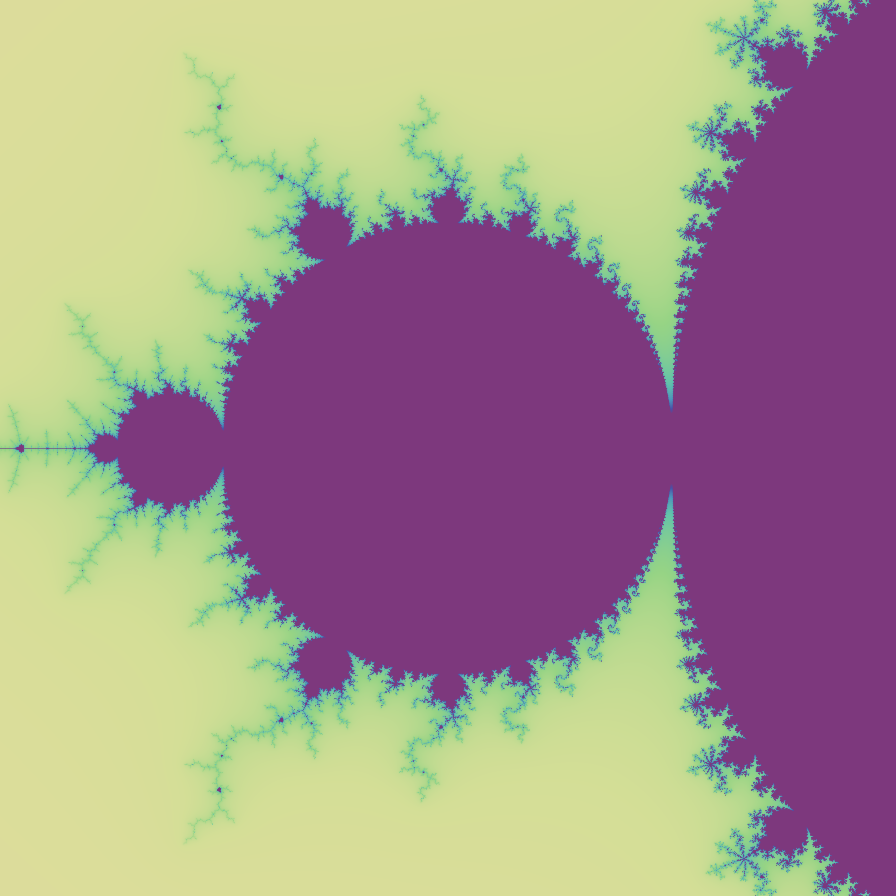
A Shadertoy shader for this background:

```glsl
// Escape-time fractal: the period-two disc of the Mandelbrot set, purple on pale yellow-green.
#define CENTER vec2(-1.0, 0.0)
#define VIEW_HEIGHT 1.0
#define MAX_STEPS 80
#define BAILOUT 256.0
#define CORE_WEIGHT 6.0
#define TAP_SPREAD 0.3

const int STOPS = 7;
const vec3 INSIDE = vec3(0.49, 0.22, 0.49);

// Colour ramp from far outside (0) to the set itself (1)
vec3 escapeRamp(float t) {
    vec3 colors[STOPS] = vec3[STOPS](
        vec3(0.89, 0.86, 0.62), vec3(0.83, 0.87, 0.59), vec3(0.59, 0.83, 0.52),
        vec3(0.38, 0.76, 0.67), vec3(0.30, 0.58, 0.73), vec3(0.29, 0.31, 0.65),
        INSIDE);
    float places[STOPS] = float[STOPS](0.0, 0.085, 0.26, 0.52, 0.70, 0.87, 1.0);
    vec3 color = colors[0];
    for (int i = 1; i < STOPS; i++) {
        float blend = clamp((t - places[i - 1]) / (places[i] - places[i - 1]), 0.0, 1.0);
        color = mix(color, colors[i], blend);
    }
    return color;
}

// Continuous escape count as a fraction of the step limit; 1 inside the set
float escapeTime(vec2 c) {
    vec2 z = vec2(0.0);
    for (int i = 0; i < MAX_STEPS; i++) {
        z = vec2(z.x * z.x - z.y * z.y, 2.0 * z.x * z.y) + c;
        float size2 = dot(z, z);
        if (size2 > BAILOUT * BAILOUT) {
            float count = float(i) + 2.0 - log2(log2(size2));
            return clamp(count / float(MAX_STEPS), 0.0, 1.0);
        }
    }
    return 1.0;
}

vec3 fractalColor(vec2 position) {
    vec2 c = CENTER + VIEW_HEIGHT * (position - 0.5 * iResolution.xy) / iResolution.y;
    return escapeRamp(escapeTime(c));
}

void mainImage(out vec4 fragColor, in vec2 fragCoord) {
    // Half-step shift puts one row of samples on the real axis, keeping its needle visible
    vec2 position = fragCoord + vec2(-0.5, 0.5);

    // Core sample plus four corner taps to soften the edges
    vec3 color = CORE_WEIGHT * fractalColor(position);
    for (int i = 0; i < 4; i++) {
        vec2 corner = vec2(i % 2, i / 2) * 2.0 - 1.0;
        color += fractalColor(position + TAP_SPREAD * corner);
    }
    fragColor = vec4(color / (CORE_WEIGHT + 4.0), 1.0);
}
```
